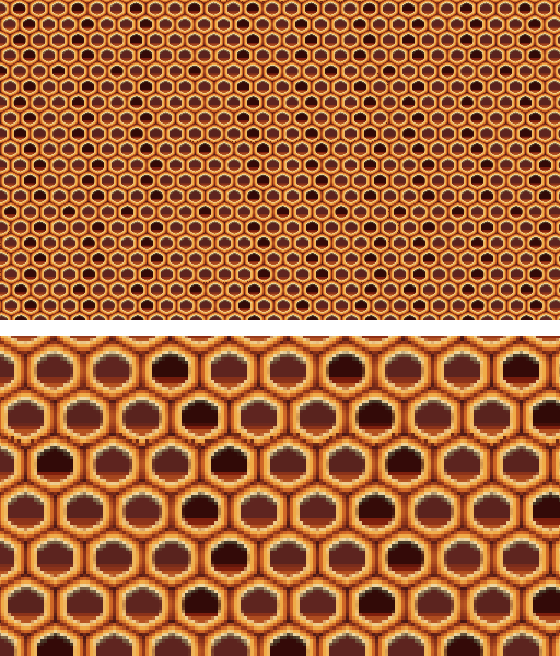
Top: the whole. Bottom: its middle third, enlarged.
A Shadertoy shader for this pattern:

```glsl
// Pixel-art honeycomb: staggered amber-rimmed cells, about a third of them deep and dark.

// Layout, in canvas widths
const float TEXELS = 512.0;          // texels across the canvas
const float PITCH = 1.0 / 28.8;      // cell spacing across
const float ROW_PITCH = 0.0279;      // cell spacing down
const float TOP_ROW = 0.0158;        // first row centre below the top edge
const float ROW_DRIFT = 0.00014;     // sideways creep per row
const float TILE_ROWS = 9.0;         // rows before the dark cells repeat
const float TILE_COLS = 20.0;        // columns before they repeat

// Ring edges, as a share of the half pitch
const float HOLE_EDGE = 0.63;
const float CREAM_EDGE = 0.73;
const float AMBER_EDGE = 0.85;
const float ORANGE_EDGE = 0.95;
const float SEAM_EDGE = 1.02;
const float ROUNDNESS = 0.45;
const float SOFT = 0.04;

// Palette
const vec3 CREAM = vec3(0.93, 0.84, 0.64);
const vec3 AMBER = vec3(0.94, 0.67, 0.28);
const vec3 ORANGE = vec3(0.81, 0.40, 0.15);
const vec3 RUST = vec3(0.55, 0.20, 0.10);
const vec3 BROWN = vec3(0.36, 0.14, 0.12);
const vec3 DEEP = vec3(0.20, 0.04, 0.03);
const vec3 SEAM = vec3(0.28, 0.09, 0.08);
const vec3 OLIVE = vec3(0.47, 0.38, 0.27);

float hash(vec2 p) {
    vec3 q = fract(p.xyx * vec3(0.1031, 0.1030, 0.0973));
    q += dot(q, q.yzx + 33.33);
    return fract((q.x + q.y) * q.z);
}

float edge(float at, float value) {
    return smoothstep(at - SOFT, at + SOFT, value);
}

// Sideways offset of a row; every second band of rows is shifted by half a cell
float rowOffset(float row) {
    float band = mod(floor(row / TILE_ROWS), 2.0);
    float stagger = mod(mod(row, TILE_ROWS), 2.0);
    return 0.5 * PITCH * (stagger + band) + ROW_DRIFT * row;
}

// Every third cell is dark; the phase depends on the row and the half of the tile
bool isDark(vec2 cell) {
    float col = mod(cell.x, TILE_COLS);
    float row = mod(cell.y, TILE_ROWS);
    bool oddOne = row == 4.0;
    if (col < 9.0) return mod(col, 3.0) == (oddOne ? 0.0 : 1.0);
    if (col < 12.0) return col == 10.0 && (oddOne || row == 0.0);
    return mod(col, 3.0) == (oddOne ? 2.0 : 1.0 - mod(row, 2.0));
}

// Nearest cell: returns its index, and the position inside it with half pitch = 1
vec2 findCell(vec2 p, out vec2 local) {
    vec2 best = vec2(0.0);
    float nearest = 1e5;
    float middle = floor((p.y - TOP_ROW) / ROW_PITCH + 0.5);
    for (float i = -1.0; i <= 1.0; i++) {
        float row = middle + i;
        float x = p.x - rowOffset(row);
        float col = floor(x / PITCH + 0.5);
        vec2 q = vec2(x - col * PITCH, TOP_ROW + row * ROW_PITCH - p.y);
        q *= 2.0 / vec2(PITCH, ROW_PITCH / 0.866);
        if (dot(q, q) < nearest) {
            nearest = dot(q, q);
            best = vec2(col, row);
            local = q;
        }
    }
    return best;
}

// Distance from the centre, between a hexagon and a circle
float roundedHex(vec2 q) {
    vec2 a = abs(q);
    float hexagon = max(a.x, dot(a, vec2(0.5, 0.866)));
    return mix(hexagon, length(q), ROUNDNESS);
}

void mainImage(out vec4 fragColor, in vec2 fragCoord) {
    // Snap to the texel grid, with y measured down from the top
    vec2 uv = vec2(fragCoord.x, iResolution.y - fragCoord.y) / iResolution.x;
    vec2 texel = floor(uv * TEXELS);
    vec2 q;
    vec2 cell = findCell((texel + 0.5) / TEXELS, q);
    float d = roundedHex(q);

    // Hole: flat floor, shadowed lip above, warm glow below
    bool dark = isDark(cell);
    vec3 color = dark ? DEEP : BROWN;
    color *= 0.96 + 0.08 * hash(cell);
    color = mix(color, dark ? RUST * vec3(0.9, 0.6, 0.5) : RUST, edge(0.27, -q.y));
    color = mix(color, mix(RUST, ORANGE, 0.6), edge(0.46, -q.y));
    color = mix(color, dark ? OLIVE * 0.6 : OLIVE, edge(0.51, d) * edge(0.25, q.y));

    // Rim: cream at top and bottom, amber at the sides
    float lit = smoothstep(0.1, 0.5, abs(q.y)) * (q.y > 0.0 ? 1.0 : 0.7);
    color = mix(color, mix(AMBER, CREAM, 0.25 + 0.75 * lit), edge(HOLE_EDGE, d));
    color = mix(color, AMBER, edge(CREAM_EDGE, d));
    color = mix(color, ORANGE, edge(AMBER_EDGE, d));
    color = mix(color, RUST, edge(ORANGE_EDGE, d));
    color = mix(color, SEAM, edge(SEAM_EDGE, d));

    // Small nicks along the tile joins
    vec2 slot = mod(cell, vec2(TILE_COLS, TILE_ROWS));
    bool below = slot.y == 8.0 && slot.x >= 10.0 && q.y < -0.6;
    bool beside = slot.x == 19.0 && slot.y >= 4.0 && q.x > 0.6;
    if ((below || beside) && d > AMBER_EDGE && hash(texel) < 0.25) color = RUST * 0.8;

    fragColor = vec4(color, 1.0);
}
```
